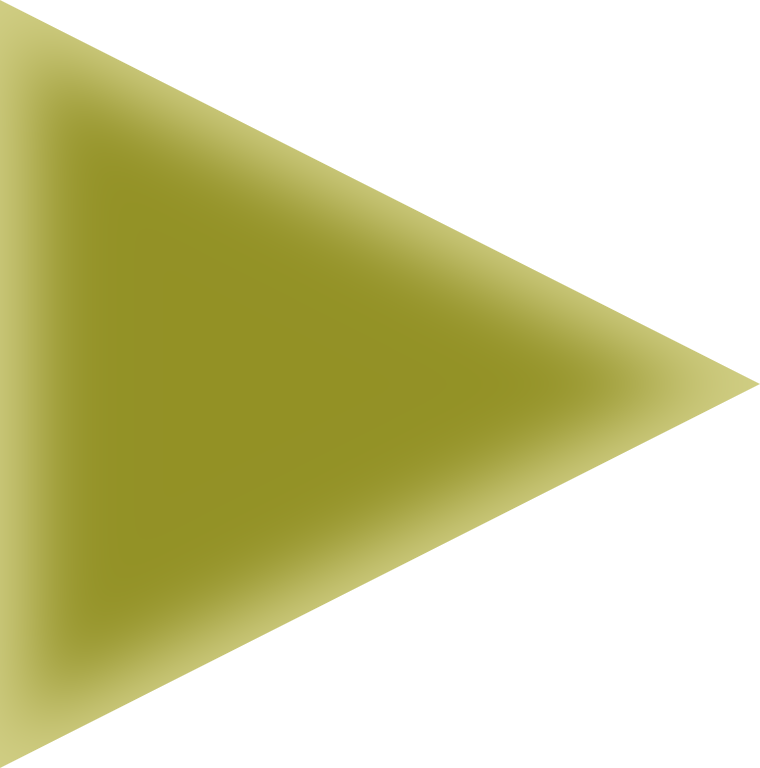
Give the GLSL for this background, as a WebGL 2 fragment shader.

```glsl
#version 300 es
precision highp float;
// Draws an olive triangle pointing right on white, with a soft pale inner rim.
// Each side gives a signed distance; the dark core is the product of three
// Gaussian-blurred half planes, set in a little from the sides.

uniform vec2 u_resolution;
out vec4 fragColor;

const vec3 PAPER = vec3(1.0);
const vec3 CORE = vec3(0.576, 0.570, 0.147);
const vec3 RIM = vec3(0.822, 0.812, 0.525);
const float INSET = 0.043;  // depth of the core's blurred border
const float SPREAD = 0.047; // standard deviation of the blur

// Signed distance to the line from a to b, positive on its left.
float sideDistance(vec2 p, vec2 a, vec2 b) {
    vec2 along = normalize(b - a);
    vec2 offset = p - a;
    return along.x * offset.y - along.y * offset.x;
}

// Coverage of a half plane after a Gaussian blur.
float blurredSide(float dist, float inset, float spread) {
    float z = clamp((dist - inset) / spread, -4.0, 4.0);
    return 0.5 + 0.5 * tanh(z * (0.7979 + 0.0357 * z * z));
}

void main() {
    // Units of the canvas height
    vec2 p = gl_FragCoord.xy / u_resolution.y;
    float pixel = 1.0 / u_resolution.y;

    // Corners of the triangle
    vec2 bottom = vec2(0.0);
    vec2 top = vec2(0.0, 1.0);
    vec2 tip = vec2(u_resolution.x / u_resolution.y, 0.5);

    float lower = sideDistance(p, bottom, tip);
    float upper = sideDistance(p, tip, top);
    float left = sideDistance(p, top, bottom);

    // Pale rim melting into the dark core
    float core = blurredSide(lower, INSET, SPREAD)
               * blurredSide(upper, INSET, SPREAD)
               * blurredSide(left, INSET, SPREAD);
    vec3 fill = mix(RIM, CORE, core);

    // Smooth outer edge; the left side lies on the canvas border
    float inside = clamp(min(lower, upper) / pixel + 0.5, 0.0, 1.0);
    fragColor = vec4(mix(PAPER, fill, inside), 1.0);
}
```
